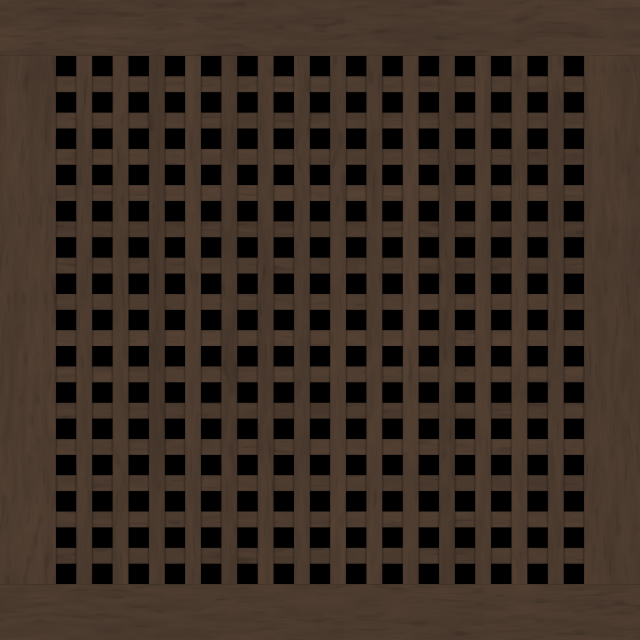
This pattern is drawn by a Shadertoy shader. Its source:

```glsl
// A dark wooden lattice panel: 15 by 15 square openings inside a plain frame.
// Upright slats lie over the cross slats; each board gets its own stretched
// noise grain, and distances to the board edges give joints and soft shading.

const float COUNT = 15.0;         // openings per side
const float FRAME = 0.0875;       // frame board width
const float HOLE = 0.0317;        // opening size
const float PITCH = (1.0 - 2.0 * FRAME - HOLE) / (COUNT - 1.0);
const float SLAT = PITCH - HOLE;
const float EDGE_WIDTH = 0.0022;  // shaded border of a board
const float EDGE_DARK = 0.86;
const float SHADOW_WIDTH = 0.004; // shadow of uprights on cross slats
const float SHADOW_DARK = 0.80;
const float TONE_SPREAD = 0.07;   // brightness change between boards
const vec3 WOOD_DARK = vec3(0.235, 0.183, 0.148);
const vec3 WOOD_LIGHT = vec3(0.340, 0.263, 0.207);

float hash(vec2 p) {
    return fract(sin(dot(p, vec2(127.1, 311.7))) * 43758.5453);
}

float noise(vec2 p) {
    vec2 i = floor(p), f = fract(p);
    f = f * f * (3.0 - 2.0 * f);
    return mix(mix(hash(i), hash(i + vec2(1, 0)), f.x),
               mix(hash(i + vec2(0, 1)), hash(i + vec2(1, 1)), f.x), f.y);
}

// Wood colour; p.x runs along the grain, p.y across it.
vec3 wood(vec2 p, float seed) {
    p += 10.0 * vec2(hash(vec2(seed, 1.7)), hash(vec2(seed, 5.3)));
    p.y += 0.010 * noise(p * vec2(14.0, 25.0));
    float bands = noise(p * vec2(2.0, 34.0));
    float fibres = noise(p * vec2(20.0, 130.0));
    float fine = noise(p * vec2(55.0, 300.0));
    float pores = smoothstep(0.68, 0.95, noise(p * vec2(32.0, 210.0) + 40.0));
    float tone = 0.28 + 0.28 * bands + 0.28 * fibres + 0.14 * fine - 0.25 * pores;
    float board = 1.0 + TONE_SPREAD * (hash(vec2(seed, 9.1)) - 0.5);
    return mix(WOOD_DARK, WOOD_LIGHT, tone) * board;
}

// Darkens a board close to its edge; d is negative inside.
float edgeShade(float d) {
    return mix(EDGE_DARK, 1.0, smoothstep(0.0, EDGE_WIDTH, -d));
}

// Antialiased coverage of a shape from its signed distance.
float cover(float d, float pixel) {
    return smoothstep(0.5 * pixel, -0.5 * pixel, d);
}

void mainImage(out vec4 fragColor, in vec2 fragCoord) {
    vec2 uv = fragCoord / iResolution.xy;
    float pixel = 1.0 / min(iResolution.x, iResolution.y);

    // Slat repeats, centred on each slat
    vec2 grid = (uv - FRAME - 0.5 * HOLE) / PITCH;
    vec2 id = floor(grid);
    vec2 slat = abs(fract(grid) - 0.5) * PITCH - 0.5 * SLAT;

    // Cross slats, shaded beside the uprights
    vec3 crossWood = wood(uv, id.y + 100.0) * edgeShade(slat.y);
    crossWood *= mix(SHADOW_DARK, 1.0, smoothstep(0.0, SHADOW_WIDTH, slat.x));
    vec3 color = crossWood * cover(slat.y, pixel);

    // Uprights on top
    vec3 uprightWood = wood(uv.yx, id.x + 200.0) * edgeShade(slat.x);
    color = mix(color, uprightWood, cover(slat.x, pixel));

    // Frame: upright stiles between full-width rails
    vec2 frame = 0.5 - FRAME - abs(uv - 0.5);
    vec2 side = step(0.5, uv);
    vec3 stile = wood(uv.yx, side.x + 300.0) * edgeShade(frame.x);
    vec3 rail = wood(uv, side.y + 400.0) * edgeShade(frame.y);
    color = mix(color, stile, cover(frame.x, pixel));
    color = mix(color, rail, cover(frame.y, pixel));

    fragColor = vec4(color, 1.0);
}
```
